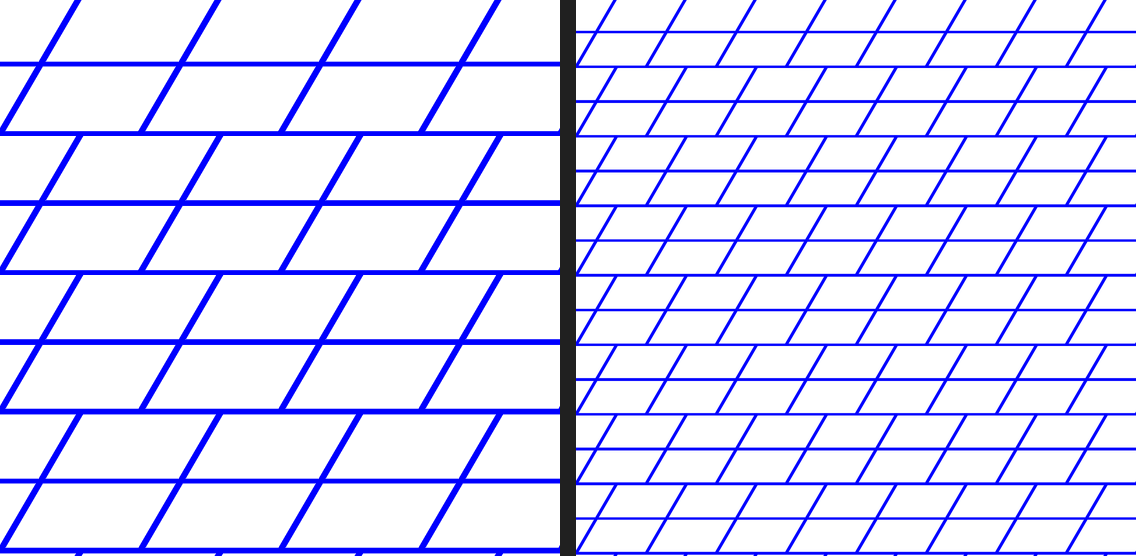
Left: one tile. Right: repeated 2 by 2.
This pattern is drawn by a WebGL 2 fragment shader. Its source:

```glsl
#version 300 es
precision highp float;
// Blue line grid of slanted cells on white: each of 4 x 4 repeats holds a sheared
// upright that restarts at every joint, crossed by a rule at the joint and at mid height.
// Rule weight alternates slightly between two values; distances are in canvas widths.

uniform vec2 u_resolution;
out vec4 outColor;

const vec3 PAPER = vec3(1.0);
const vec3 INK = vec3(0.0, 0.0, 1.0);
const float REPEATS = 4.0;
const float JOINT_HEIGHT = 0.039;  // lowest joint, in cells above the bottom edge
const float SLANT_FOOT = 0.002;    // foot of the slanted line, in cells
const float SLANT_RUN = 0.578;     // sideways travel over one cell height
const float SLANT_WIDTH = 0.011;
const float THIN_RULE = 0.0086;
const float THICK_RULE = 0.0102;

// Signed distance to the nearest whole number
float toNearest(float x) {
    return x - round(x);
}

// Antialiased coverage of a line of the given width
float lineCoverage(float dist, float width, float pixel) {
    return clamp(0.5 + (0.5 * width - abs(dist)) / pixel, 0.0, 1.0);
}

// Rule weight by index, repeating every eight rules
float ruleWidth(float index) {
    return fract(index * 0.375 + 0.3) < 0.5 ? THICK_RULE : THIN_RULE;
}

// Two horizontal rules per cell
float rules(float y, float cellHeight, float pixel) {
    float row = 2.0 * y;
    float dist = toNearest(row) * 0.5 * cellHeight;
    return lineCoverage(dist, ruleWidth(round(row)), pixel);
}

// One slanted line per cell, starting afresh at each joint
float slants(vec2 p, vec2 cellSize, float pixel) {
    float across = toNearest(p.x - SLANT_FOOT - SLANT_RUN * fract(p.y));
    vec2 direction = normalize(vec2(SLANT_RUN, 1.0) * cellSize);
    return lineCoverage(across * cellSize.x * direction.y, SLANT_WIDTH, pixel);
}

void main() {
    vec2 uv = gl_FragCoord.xy / u_resolution;
    float pixel = 1.0 / u_resolution.x;
    vec2 cellSize = u_resolution * pixel / REPEATS;
    vec2 p = uv * REPEATS - vec2(0.0, JOINT_HEIGHT);

    float ink = max(rules(p.y, cellSize.y, pixel), slants(p, cellSize, pixel));
    outColor = vec4(mix(PAPER, INK, ink), 1.0);
}
```
